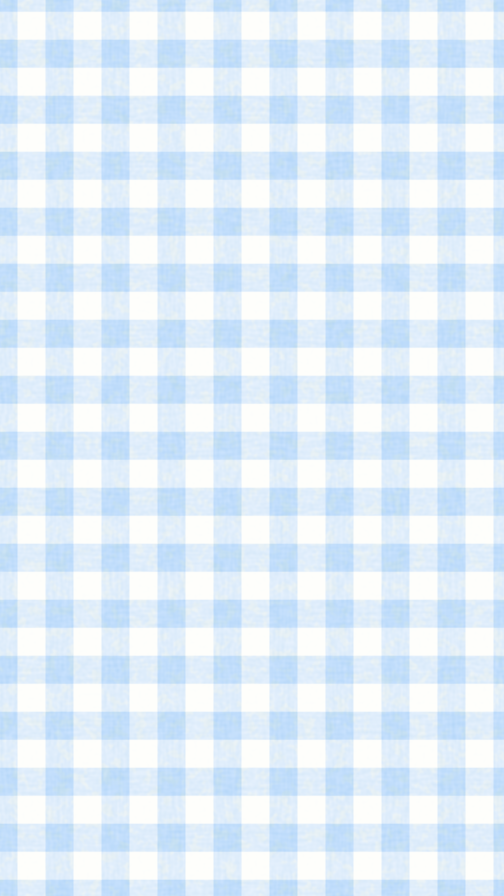
A WebGL 2 fragment shader for this pattern:

```glsl
#version 300 es
precision highp float;
// Pale blue gingham cloth: 9 by 16 checks with a faint woven grain.
uniform vec2 u_resolution;
out vec4 fragColor;

// Random unit gradient for a lattice point, wrapped to the period
vec2 gradientAt(vec2 cell, vec2 period) {
  uvec2 q = uvec2(mod(cell, period));
  uint h = q.x * 1597334677u ^ q.y * 3812015801u;
  h = (h ^ (h >> 15)) * 2246822519u;
  h = (h ^ (h >> 13)) * 3266489917u;
  float angle = float((h ^ (h >> 16)) & 65535u) / 65536.0 * 6.28318;
  return vec2(cos(angle), sin(angle));
}

// Tiling gradient noise, roughly -0.7 to 0.7
float noise(vec2 uv, vec2 period) {
  vec2 p = uv * period, i = floor(p), f = p - i;
  vec2 s = f * f * f * (f * (f * 6.0 - 15.0) + 10.0);
  vec2 e = vec2(1.0, 0.0);
  float a = dot(gradientAt(i, period), f);
  float b = dot(gradientAt(i + e.xy, period), f - e.xy);
  float c = dot(gradientAt(i + e.yx, period), f - e.yx);
  float d = dot(gradientAt(i + e.xx, period), f - e.xx);
  return mix(mix(a, b, s.x), mix(c, d, s.x), s.y);
}

void main() {
  vec2 uv = gl_FragCoord.xy / u_resolution;
  vec2 repeats = vec2(9.0, 16.0);

  // Blue bands fill half of each repeat, with softened edges
  vec2 t = uv * repeats - vec2(0.0625, 0.04);
  vec2 fromCentre = abs(fract(t + 0.5) - 0.5);
  vec2 soft = max(repeats / u_resolution * 0.75, vec2(0.018));
  vec2 band = smoothstep(-soft, soft, 0.25 - fromCentre);
  float overlap = band.x * band.y;
  float cover = band.x + band.y - overlap;

  // Fine threads along each direction, plus a soft mottling of the dye
  float warp = noise(uv, vec2(144.0, 48.0));
  float weft = noise(uv + 0.37, vec2(27.0, 256.0));
  float fleck = noise(uv + 0.71, vec2(117.0, 208.0));
  float mottle = noise(uv, vec2(45.0, 80.0));
  float fade = smoothstep(-0.1, 0.45, mottle + 0.4 * fleck);

  // White ground, single bands, and the deeper blue where they cross
  vec3 white = vec3(0.995, 0.995, 0.985);
  vec3 pale = mix(vec3(0.875, 0.93, 0.985), vec3(0.90, 0.94, 0.96), fade);
  vec3 blue = mix(vec3(0.755, 0.867, 0.985), vec3(0.765, 0.872, 0.95), fade);
  vec3 colour = mix(white, mix(pale, blue, overlap), cover);

  // The grain shows mainly in the dyed yarn
  float grain = warp * band.x + weft * band.y + 0.8 * fleck;
  colour += grain * vec3(0.032, 0.018, 0.008) * mix(0.15, 1.0, cover);
  fragColor = vec4(clamp(colour, 0.0, 1.0), 1.0);
}
```
